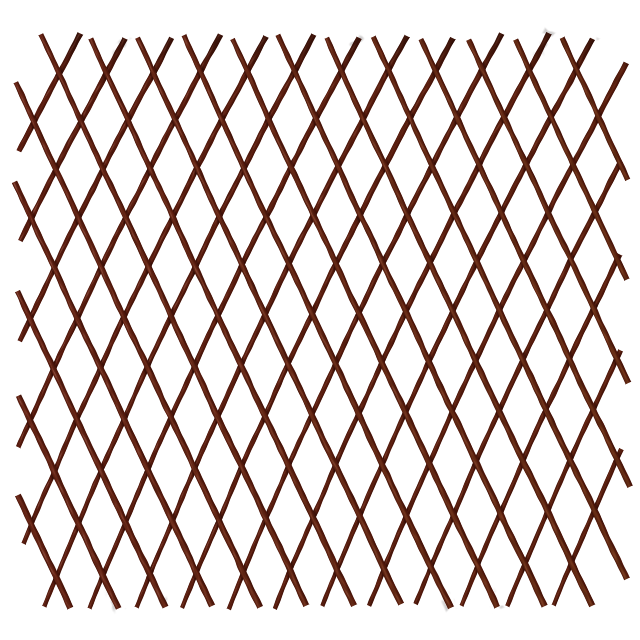
A Shadertoy shader for this pattern:

```glsl
vec2 hash2(vec2 p) {
    p = vec2(dot(p, vec2(127.1, 311.7)), dot(p, vec2(269.5, 183.3)));
    return fract(sin(p) * 43758.55);
}

float gradientNoise(vec2 p) {
    vec2 i = floor(p), f = fract(p);
    vec2 u = f * f * f * (f * (f * 6.0 - 15.0) + 10.0);
    vec2 e = vec2(0.0, 1.0);
    float a = dot(hash2(i) * 2.0 - 1.0, f);
    float b = dot(hash2(i + e.yx) * 2.0 - 1.0, f - e.yx);
    float c = dot(hash2(i + e.xy) * 2.0 - 1.0, f - e.xy);
    float d = dot(hash2(i + e.yy) * 2.0 - 1.0, f - e.yy);
    return mix(mix(a, b, u.x), mix(c, d, u.x), u.y);
}

// Paints one twig; front twigs fall to the right, back twigs to the left
void paintTwig(inout vec3 color, vec2 p, float id, bool front, float pixel) {
    vec2 top = vec2(front ? -0.301 + 0.0737 * id : 0.1224 + 0.0732 * id, 0.941);
    vec2 bottom = vec2(front ? 0.1094 + 0.0742 * id : -0.2923 + 0.0723 * id, 0.052);
    vec2 span = bottom - top;
    float len = length(span);
    vec2 dir = span / len;
    float t = dot(p - top, dir) / len;

    // Sideways offset from the bowed axis
    float bow = front ? 0.002 : 0.0145;
    float across = dot(p - top, vec2(-dir.y, dir.x)) + bow * 4.0 * t * (1.0 - t);
    if (abs(across) > 0.025) return;

    // Ends, cut unevenly along the frame of the panel
    float seed = id + (front ? 40.0 : 0.0);
    vec2 jitter = hash2(vec2(seed, 3.0)) - 0.5;
    float left = (front ? 0.027 : 0.042) + 0.009 * jitter.x;
    float right = 0.983 + 0.009 * jitter.y;
    vec2 sides = (vec2(left, right) - top.x) / span.x;
    float start = max(0.012 * jitter.x - 0.002, min(sides.x, sides.y));
    float finish = min(1.0 + 0.01 * jitter.y, max(sides.x, sides.y));
    float endDist = max(start - t, t - finish) * len;

    // Uneven thickness, slow wander and small knots
    across += 0.0022 * gradientNoise(vec2(t * 9.0, seed * 7.3));
    float halfWidth = front ? mix(0.0040, 0.0049, t) : mix(0.0044, 0.0035, t);
    halfWidth *= 1.0 + 0.3 * gradientNoise(vec2(t * 45.0, seed * 3.7 + across * 60.0));
    float dist = max(abs(across) - halfWidth, endDist);

    // Contact shadow on the twigs underneath
    if (front) color = mix(color, color * color, 0.5 * (1.0 - smoothstep(0.0, 0.005, dist)));

    // Pale smudges beside some of the cut ends
    float endFade = front ? smoothstep(0.965, 1.0, t) : 1.0 - smoothstep(0.0, 0.05, t);
    float blotch = smoothstep(0.05, 0.35, gradientNoise(p * 70.0 + seed));
    float smudge = endFade * blotch * (1.0 - smoothstep(0.002, 0.007, dist));
    color = mix(color, vec3(0.66, 0.65, 0.65), 0.55 * smudge * step(0.5, hash2(vec2(seed, 9.0)).x));

    // Rounded bark with grain and a worn sheen toward the left
    float side = across / halfWidth;
    float grain = gradientNoise(vec2(t * 60.0, side * 1.5 + seed * 5.1));
    vec3 lit = mix(vec3(0.41, 0.15, 0.09), vec3(0.40, 0.18, 0.08), p.x);
    if (!front) lit = mix(lit, vec3(0.34, 0.10, 0.05), 0.6);
    vec3 bark = mix(lit, vec3(0.29, 0.08, 0.035), smoothstep(0.15, 0.95, abs(side + 0.2)));
    bark *= 1.0 + 0.3 * grain;
    float sheen = exp(-14.0 * (side + 0.3) * (side + 0.3)) * smoothstep(-0.15, 0.4, grain);
    bark = mix(bark, vec3(0.56, 0.40, 0.36), 0.5 * sheen * (1.0 - 0.7 * p.x));
    bark *= front ? 1.0 : mix(0.7, 1.0, smoothstep(0.0, 0.08, t));

    color = mix(color, bark, 1.0 - smoothstep(-0.6 * pixel, 0.6 * pixel, dist));
}

void mainImage(out vec4 fragColor, in vec2 fragCoord) {
    float size = min(iResolution.x, iResolution.y);
    vec2 p = (fragCoord - 0.5 * iResolution.xy) / size + 0.5;
    vec3 color = vec3(1.0);

    // Back layer first, then the front layer over it
    for (int layer = 0; layer < 2; layer++) {
        for (int i = 0; i < 17; i++) {
            paintTwig(color, p, float(i), layer == 1, 1.0 / size);
        }
    }
    fragColor = vec4(color, 1.0);
}
```
